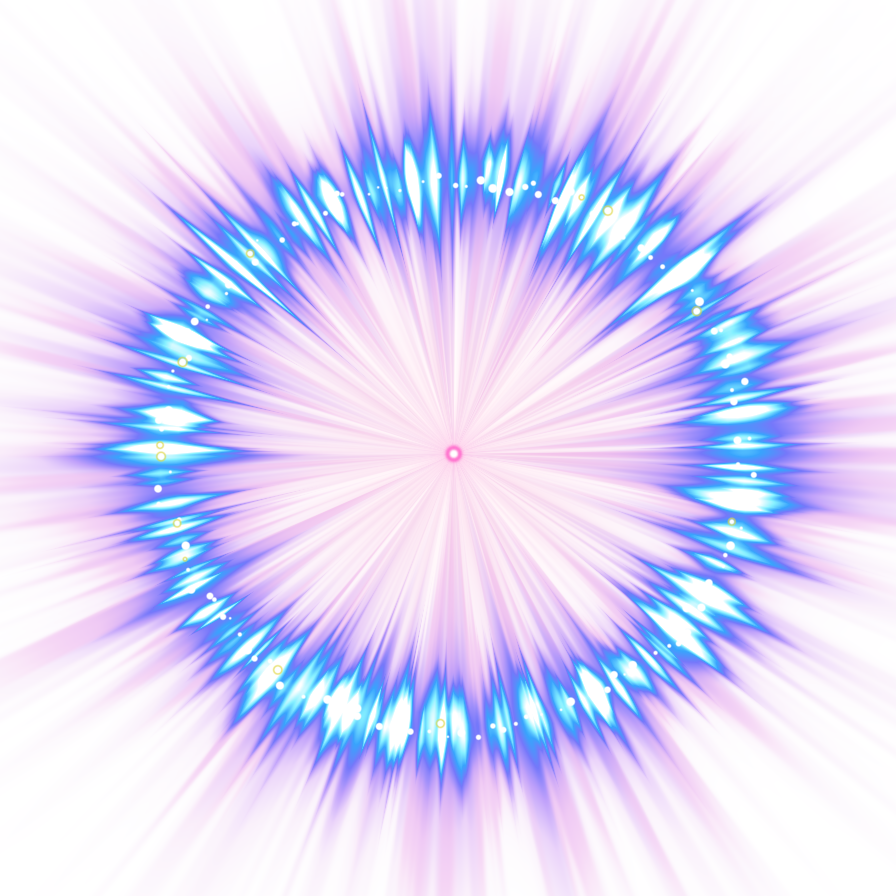
Write a Shadertoy shader that draws this background.

```glsl
const float TAU = 6.2831853;
const vec2 CENTER = vec2(0.0065, -0.0065);  // offset from canvas middle
const float RING_RADIUS = 0.317;
const float RING_STRETCH = 0.009;           // widens the ring sideways
const float RING_SOFTNESS = 0.02;
const float SHORT_RAY = 0.042;
const float LONG_RAY = 0.15;
const float WEAK_HAZE = 0.34;
const float STRONG_HAZE = 0.74;
const int SPIKE_LAYERS = 3;
const float SHORT_SPIKE = 0.045;
const float LONG_SPIKE = 0.21;
const float BEAD_COUNT = 130.0;
const float BEAD_SPREAD = 0.02;
const float CORE_RADIUS = 0.007;
const vec3 BLUSH = vec3(1.0, 0.925, 0.955);
const vec3 ROSE = vec3(0.97, 0.72, 0.92);
const vec3 CORE_PINK = vec3(1.0, 0.36, 0.78);
const vec3 BEAD_GOLD = vec3(0.88, 0.85, 0.30);

// Energy ramp: white, blush, lavender, violet, blue, azure, cyan, white
const int STOPS = 8;
const vec3 RAMP[STOPS] = vec3[STOPS](
    vec3(1.0), vec3(0.98, 0.945, 0.985), vec3(0.92, 0.83, 0.98),
    vec3(0.75, 0.63, 0.98), vec3(0.46, 0.47, 0.98), vec3(0.22, 0.64, 0.99),
    vec3(0.52, 0.94, 1.0), vec3(1.0));

float hash(float cell, float seed) {
    vec3 p = fract(vec3(cell, seed, cell + seed) * vec3(0.1031, 0.1030, 0.0973));
    p += dot(p, p.yzx + 33.33);
    return fract((p.x + p.y) * p.z);
}

// Smooth noise around the circle; turn runs from 0 to 1 and wraps
float rayNoise(float turn, float cells, float seed) {
    float x = turn * cells;
    float id = floor(x);
    float f = x - id;
    f = f * f * (3.0 - 2.0 * f);
    return mix(hash(mod(id, cells), seed), hash(mod(id + 1.0, cells), seed), f);
}

vec3 energyColor(float energy) {
    float x = energy * float(STOPS - 1);
    vec3 color = RAMP[0];
    for (int i = 1; i < STOPS; i++) {
        color = mix(color, RAMP[i], clamp(x - float(i - 1), 0.0, 1.0));
    }
    return color;
}

float ringRadius(float angle) {
    return RING_RADIUS + RING_STRETCH * cos(2.0 * angle);
}

// Pointed radial lenses straddling the ring; the longer ones are fainter
float spikeEnergy(float turn, float offset) {
    float total = 0.0;
    float count = 52.0;
    for (int layer = 0; layer < SPIKE_LAYERS; layer++) {
        float seed = 50.0 + 7.0 * float(layer);
        float x = turn * count;
        for (float k = -1.0; k <= 1.0; k++) {
            float cell = floor(x) + k;
            float id = mod(cell + count, count);
            float stretch = hash(id, seed + 3.0);
            float across = abs(x - cell - hash(id, seed)) / mix(0.28, 0.72, hash(id, seed + 1.0));
            float shift = (hash(id, seed + 2.0) - 0.5) * 0.04;
            float along = abs(offset - shift) / mix(SHORT_SPIKE, LONG_SPIKE, stretch * stretch);
            float lens = 1.0 - smoothstep(0.0, 1.0, across + 0.5 * along * (along + 1.0));
            total += lens * mix(0.04, 0.54, hash(id, seed + 4.0)) * mix(1.0, 0.6, stretch);
        }
        count = floor(count * 1.6);
    }
    return total;
}

// Small bright beads scattered along the ring, a few with gold rims
vec3 addBeads(vec3 color, vec2 p, float turn, float pixel) {
    float cell = floor(turn * BEAD_COUNT);
    for (float k = -1.0; k <= 1.0; k++) {
        float id = mod(cell + k + BEAD_COUNT, BEAD_COUNT);
        float angle = (id + hash(id, 71.0)) / BEAD_COUNT * TAU;
        float radius = ringRadius(angle) + (hash(id, 72.0) - 0.5) * BEAD_SPREAD;
        float size = mix(0.0012, 0.005, hash(id, 73.0));
        float dist = length(p - radius * vec2(cos(angle), sin(angle))) - size;
        float gold = step(0.92, hash(id, 74.0));
        float rim = 1.0 - smoothstep(0.0, 0.001 + pixel, abs(dist));
        color = mix(color, BEAD_GOLD, 0.7 * gold * rim);
        color = mix(color, vec3(1.0), 1.0 - smoothstep(-pixel, pixel, dist + 0.001 * gold));
    }
    return color;
}

void mainImage(out vec4 fragColor, in vec2 fragCoord) {
    float scale = min(iResolution.x, iResolution.y);
    float pixel = 1.0 / scale;
    vec2 p = (fragCoord - 0.5 * iResolution.xy) / scale - CENTER;
    float r = length(p);
    float angle = atan(p.y, p.x + 1e-6);
    float turn = fract(angle / TAU + 1.0);
    float offset = r - ringRadius(angle);

    // Haze strength and ray length vary with direction
    float haze = 0.5 * rayNoise(turn, 44.0, 11.0) + 0.5 * rayNoise(turn, 125.0, 12.0);
    float reach = 0.35 * rayNoise(turn, 75.0, 21.0) + 0.35 * rayNoise(turn, 170.0, 22.0)
                + 0.3 * rayNoise(turn, 380.0, 23.0);
    float rayLength = mix(SHORT_RAY, LONG_RAY, smoothstep(0.2, 0.8, reach));
    rayLength *= (1.0 + 0.1 * cos(4.0 * angle)) * (offset < 0.0 ? 1.1 : 1.0);

    // Energy falls off on both sides of the ring
    float fall = sqrt(offset * offset + RING_SOFTNESS * RING_SOFTNESS) - RING_SOFTNESS;
    float energy = mix(WEAK_HAZE, STRONG_HAZE, haze) * exp(-fall / rayLength);
    energy += spikeEnergy(turn, offset);
    vec3 color = energyColor(energy);

    // Rose tint on the faint rays
    float faint = smoothstep(0.06, 0.22, energy) * (1.0 - smoothstep(0.32, 0.5, energy));
    float rose = smoothstep(0.4, 0.8, rayNoise(turn, 190.0, 31.0));
    color = mix(color, ROSE, 0.36 * rose * faint);

    // Blush wash and fine streaks within the ring
    float inside = 1.0 - smoothstep(0.04, 0.29, r);
    float streak = 0.5 * rayNoise(turn, 90.0, 41.0) + 0.5 * rayNoise(turn, 210.0, 42.0);
    streak = mix(0.5, streak, smoothstep(0.005, 0.08, r));
    color *= mix(vec3(1.0), BLUSH, inside * 0.75);
    color *= 1.0 - inside * (streak - 0.4) * vec3(0.03, 0.14, 0.06);

    color = addBeads(color, p, turn, pixel);

    // Pink core with a white heart
    color = mix(color, CORE_PINK, 0.25 * exp(-r / 0.02));
    float coreRing = exp(-pow((r - CORE_RADIUS) / 0.0028, 2.0));
    color = mix(color, CORE_PINK, 0.75 * coreRing);
    color = mix(color, vec3(1.0), 1.0 - smoothstep(0.002, 0.0045 + pixel, r));
    fragColor = vec4(clamp(color, 0.0, 1.0), 1.0);
}
```
